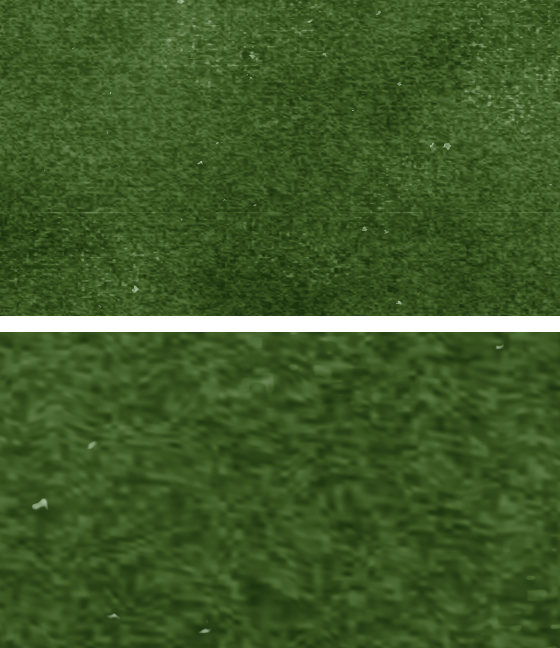
Top: the whole. Bottom: its middle third, enlarged.
Give the GLSL for this texture, as a WebGL 1 fragment shader.

```glsl
precision highp float;
// Worn green woven cloth with mottled stains, pale scuffs and small chips.
uniform vec2 u_resolution;

// Colours from deepest stain to bare fibre
const vec3 DEEP  = vec3(0.11, 0.20, 0.055);
const vec3 DARK  = vec3(0.15, 0.25, 0.08);
const vec3 MID   = vec3(0.22, 0.33, 0.12);
const vec3 LIGHT = vec3(0.30, 0.42, 0.20);
const vec3 PALE  = vec3(0.36, 0.47, 0.27);
const vec3 FIBRE = vec3(0.68, 0.77, 0.64);

// Sizes are frequencies per canvas height; strengths are in tone steps
const vec2 FINE_GRAIN = vec2(108.0, 168.0);
const vec2 COARSE_GRAIN = vec2(58.0, 96.0);
const float FINE_STRENGTH = 1.5;
const float COARSE_STRENGTH = 0.95;
const float ROWS = 62.0;
const float ROW_STRENGTH = 0.2;
const float THREAD_STRENGTH = 0.3;
const float CLOUD_STRENGTH = 3.0;
const float SCUFF_STRENGTH = 2.4;
const float SEAM_HEIGHT = 0.327;
const float CHIP_CELLS = 10.0;
const float CHIP_SHARE = 0.13;

float hash(vec2 p) {
  vec3 q = fract(p.xyx * 0.1031);
  q += dot(q, q.yzx + 33.33);
  return fract((q.x + q.y) * q.z);
}

float noise(vec2 p) {
  vec2 i = floor(p);
  vec2 f = fract(p);
  f = f * f * (3.0 - 2.0 * f);
  float low = mix(hash(i), hash(i + vec2(1.0, 0.0)), f.x);
  float high = mix(hash(i + vec2(0.0, 1.0)), hash(i + 1.0), f.x);
  return mix(low, high, f.y);
}

float signedNoise(vec2 p) { return 2.0 * noise(p) - 1.0; }

float fbm(vec2 p) {
  float sum = 0.0;
  float weight = 0.533;
  for (int i = 0; i < 4; i++) {
    sum += weight * noise(p);
    p = mat2(1.6, 1.2, -1.2, 1.6) * p + 7.3;
    weight *= 0.5;
  }
  return sum;
}

// Soft round patch, 1 at its centre
float patchAt(vec2 p, vec2 centre, float radius) {
  vec2 d = (p - centre) / radius;
  return exp(-dot(d, d));
}

// Sparse ragged chips, one candidate per cell
float chips(vec2 p) {
  vec2 ragged = vec2(noise(p * 110.0), noise(p * 110.0 + 31.0)) - 0.5;
  vec2 q = p + 0.014 * ragged;
  vec2 home = floor(q * CHIP_CELLS);
  float cover = 0.0;
  for (int y = -1; y <= 1; y++) {
    for (int x = -1; x <= 1; x++) {
      vec2 cell = home + vec2(float(x), float(y)) + 40.0;
      vec2 centre = (cell - 40.0 + vec2(hash(cell + 3.1), hash(cell + 8.7))) / CHIP_CELLS;
      float radius = mix(0.002, 0.008, pow(hash(cell + 15.3), 2.0));
      float dist = length((q - centre) * vec2(0.75, 1.1)) - radius;
      float present = step(hash(cell), CHIP_SHARE);
      cover = max(cover, present * (1.0 - smoothstep(-0.002, 0.002, dist)));
    }
  }
  return cover * (0.45 + 0.5 * noise(p * 160.0));
}

// Large stains, haze and the darker lower part
float stains(vec2 p) {
  vec2 q = p + 0.12 * (vec2(fbm(p * 5.0), fbm(p * 5.0 + 19.0)) - 0.5);
  float tone = CLOUD_STRENGTH * (fbm(q * vec2(2.2, 3.0) + 4.0) - 0.5);
  tone += mix(-0.5, 0.4, smoothstep(0.12, 0.55, q.y));
  tone -= 0.25 * (1.0 - smoothstep(0.0, 0.05, abs(q.y - SEAM_HEIGHT + 0.06)));
  tone -= 1.0 * patchAt(q, vec2(1.40, 0.84), 0.11);
  tone -= 0.9 * patchAt(q, vec2(1.25, 0.64), 0.09);
  tone += 0.7 * patchAt(q, vec2(0.50, 0.93), 0.16);
  return tone;
}

// Grain, rows and threads of the cloth
float weave(vec2 p) {
  vec2 q = p + 0.006 * vec2(signedNoise(p * 26.0), signedNoise(p * 26.0 + 50.0));
  q.y += 0.12 * q.x;
  float grain = FINE_STRENGTH * signedNoise(q * FINE_GRAIN);
  grain += COARSE_STRENGTH * signedNoise(q * COARSE_GRAIN + 17.0);
  grain *= 0.8 + 0.4 * fbm(p * 4.0 + 60.0);
  float rows = sin(6.2832 * ROWS * p.y + 1.5 * noise(p * 9.0));
  float threads = signedNoise(p * vec2(7.0, 140.0)) + 0.7 * signedNoise(p * vec2(85.0, 4.0));
  return grain + ROW_STRENGTH * rows + THREAD_STRENGTH * threads;
}

vec3 clothColour(float tone) {
  vec3 colour = mix(DEEP, DARK, clamp(tone + 2.6, 0.0, 1.0));
  colour = mix(colour, MID, clamp(tone / 1.6 + 1.0, 0.0, 1.0));
  colour = mix(colour, LIGHT, clamp(tone / 1.6, 0.0, 1.0));
  colour = mix(colour, PALE, clamp(tone - 1.6, 0.0, 1.0));
  return mix(colour, FIBRE, clamp((tone - 2.6) / 4.0, 0.0, 1.0));
}

void main() {
  vec2 p = gl_FragCoord.xy / u_resolution.y;
  float tone = stains(p) + weave(p);

  // Scuffs gather in worn areas, mostly to the right
  float wear = smoothstep(0.45, 0.72, fbm(p * vec2(3.2, 4.5) + 11.0) + 0.1 * (p.x - 0.8));
  tone += SCUFF_STRENGTH * wear * smoothstep(0.65, 0.92, noise(p * vec2(80.0, 135.0) + 90.0));

  // Dark pits between the lower rows, and a faint pale seam
  float pits = smoothstep(0.76, 0.95, noise(p * vec2(48.0, ROWS) + 70.0));
  tone -= 1.5 * pits * (1.0 - smoothstep(0.15, 0.4, p.y));
  float seam = 1.0 - smoothstep(0.0005, 0.003, abs(p.y - SEAM_HEIGHT));
  tone += 1.3 * seam * smoothstep(0.4, 0.7, noise(p * vec2(5.0, 1.0)));

  gl_FragColor = vec4(mix(clothColour(tone), FIBRE, chips(p)), 1.0);
}
```
